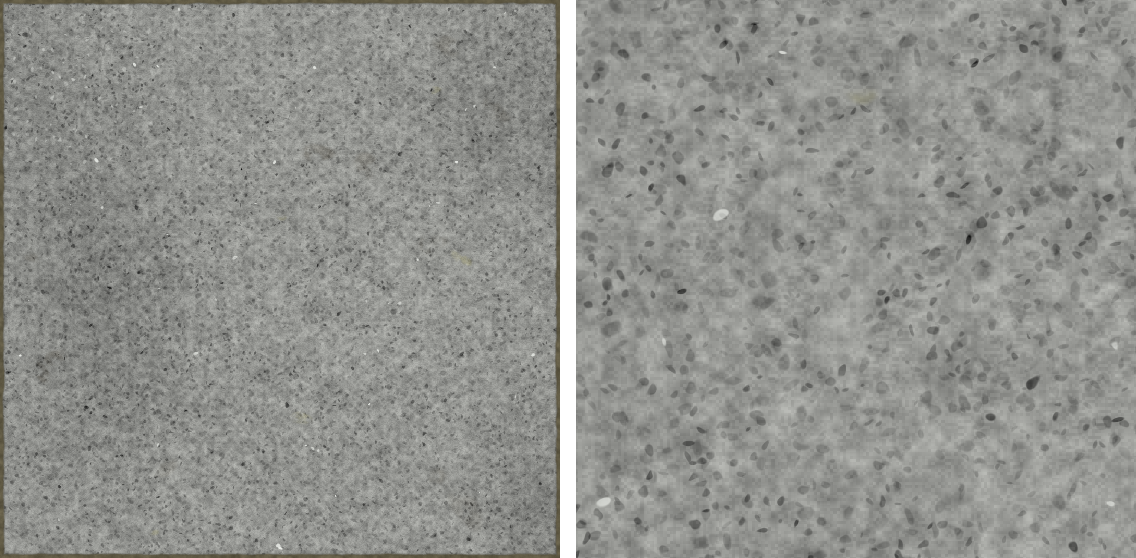
Left, the full canvas; right, a detail of the centre.
Reproduce this texture procedurally as a WebGL 2 fragment shader.

```glsl
#version 300 es
precision highp float;

uniform vec2 u_resolution;
out vec4 fragColor;

float hash(vec2 p) {
  return fract(sin(dot(p, vec2(127.1, 311.7))) * 43758.5453);
}

float noise(vec2 p) {
  vec2 i = floor(p), f = fract(p);
  f = f * f * (3.0 - 2.0 * f);
  return mix(mix(hash(i), hash(i + vec2(1, 0)), f.x),
             mix(hash(i + vec2(0, 1)), hash(i + vec2(1, 1)), f.x), f.y);
}

float fbm(vec2 p) {
  float sum = 0.0, amp = 0.5;
  for (int i = 0; i < 4; i++) {
    sum += amp * noise(p);
    p = mat2(0.8, 0.6, -0.6, 0.8) * p * 2.03 + 17.3;
    amp *= 0.5;
  }
  return sum;
}

// Scattered, randomly turned ellipses; density is the share of occupied cells.
float flecks(vec2 p, float scale, float density, float radius, float seed) {
  vec2 q = p * scale;
  q += 0.35 * (vec2(noise(q * 1.7 + seed), noise(q * 1.7 + seed + 41.0)) - 0.5);
  float soft = max(0.3 * radius, 0.7 * scale / u_resolution.y);
  float cover = 0.0;
  for (int y = -1; y <= 1; y++) {
    for (int x = -1; x <= 1; x++) {
      vec2 cell = floor(q) + vec2(x, y);
      vec2 key = cell + seed;
      vec2 d = q - cell - vec2(hash(key + 3.1), hash(key + 7.7));
      float turn = 6.2832 * hash(key + 11.3);
      d = mat2(cos(turn), sin(turn), -sin(turn), cos(turn)) * d;
      d.y *= 1.0 + 1.2 * hash(key + 19.9);
      float size = radius * (0.6 + 0.8 * hash(key + 23.5));
      float shape = 1.0 - smoothstep(size - soft, size + soft, length(d));
      float strength = 0.4 + 0.6 * hash(key + 31.7);
      cover = max(cover, shape * strength * step(hash(key), density));
    }
  }
  return cover;
}

float blob(vec2 p, vec2 center, vec2 extent) {
  vec2 d = (p - center) / extent;
  return exp(-dot(d, d));
}

void main() {
  vec2 p = gl_FragCoord.xy / u_resolution.y;
  vec2 size = u_resolution / u_resolution.y;
  vec2 uv = p / size;

  // Broad damp shading, with ragged outlines
  vec2 w = uv + 0.13 * (vec2(fbm(p * 6.0), fbm(p * 6.0 + 50.0)) - 0.47);
  float shade = 0.075 * blob(w, vec2(0.17, 0.50), vec2(0.17, 0.24))
              + 0.045 * blob(w, vec2(0.06, 0.83), vec2(0.18, 0.20))
              + 0.035 * blob(w, vec2(0.12, 0.18), vec2(0.16, 0.15))
              + 0.070 * blob(w, vec2(0.94, 0.79), vec2(0.16, 0.17))
              + 0.075 * blob(w, vec2(0.98, 0.08), vec2(0.10, 0.16));
  float tone = 0.592 - shade + 0.05 * (fbm(p * 14.0) - 0.47);

  // Interlocking pale and grey crystals
  tone += 0.11 * (noise(p * 95.0) - 0.5);
  tone += 0.12 * (noise(p * 190.0 + 30.0) - 0.5);
  tone += 0.07 * (hash(floor(p * 512.0)) - 0.5);
  tone -= 0.11 * flecks(p, 88.0, 0.42, 0.34, 5.0);

  // Small dark mica
  float clump = smoothstep(0.25, 0.65, fbm(p * 22.0 + 9.0));
  tone -= (0.10 + 0.12 * clump) * flecks(p, 125.0, 0.28, 0.32, 61.0);
  tone -= 0.30 * flecks(p, 70.0, 0.055, 0.20, 97.0);
  vec3 color = tone * vec3(1.0, 1.008, 0.982);

  // Faint brown and ochre stains
  float ragged = smoothstep(0.25, 0.6, fbm(p * 60.0));
  color -= vec3(0.09, 0.10, 0.11) * ragged * flecks(p, 11.0, 0.09, 0.24, 140.0);
  color += vec3(0.02, 0.01, -0.07) * ragged * flecks(p, 17.0, 0.04, 0.22, 170.0);

  // Glinting crystals, denser towards the upper left
  float glitter = blob(uv, vec2(0.12, 0.86), vec2(0.22, 0.22));
  float glint = flecks(p, 58.0, 0.012, 0.16, 211.0);
  glint = max(glint, 0.55 * glitter * flecks(p, 90.0, 0.14, 0.27, 251.0));
  color = mix(color, vec3(0.92, 0.93, 0.91), glint);

  // Earthy joint around the slab
  vec2 side = min(p, size - p);
  float edge = min(side.x, side.y) + 0.005 * (fbm(p * 45.0) - 0.47);
  float joint = 1.0 - smoothstep(0.0045, 0.0085, edge);
  vec3 earth = mix(vec3(0.29, 0.27, 0.20), vec3(0.48, 0.45, 0.35), fbm(p * 110.0 + 7.0));
  color = mix(color, earth, joint);
  color *= 1.0 - 0.12 * exp(-pow((edge - 0.007) / 0.002, 2.0));

  fragColor = vec4(clamp(color, 0.0, 1.0), 1.0);
}
```
